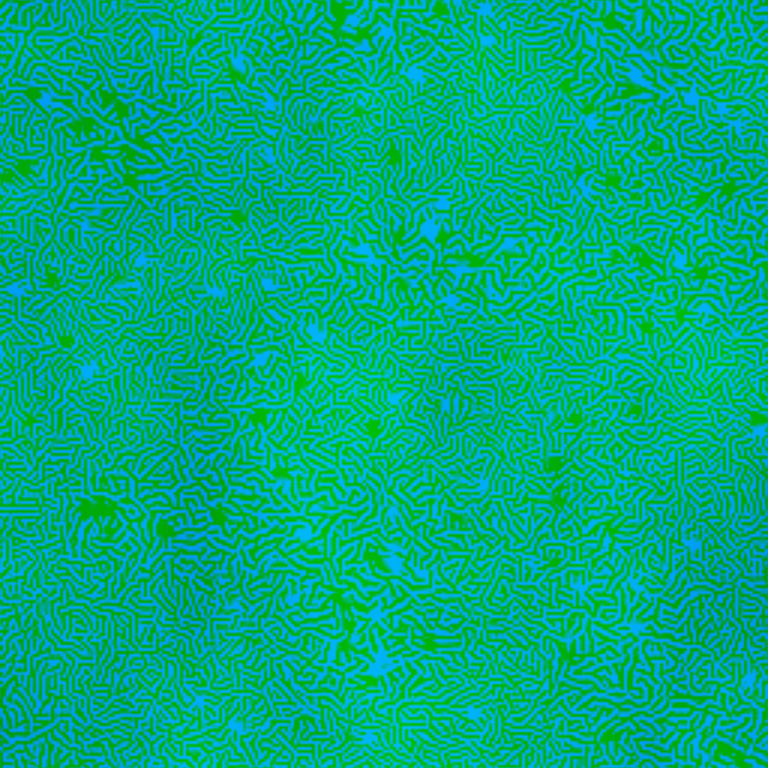
Write a WebGL 1 fragment shader that draws this texture.

```glsl
precision highp float;
// Fine labyrinth of green and blue stripes over soft light and dark clouds.
// Randomly turned wave packets are summed per grid cell, reduced to their
// phase (phasor noise), then blended bilinearly between the cells.

uniform vec2 u_resolution;

const float GRID_CELLS = 256.0;     // samples across the canvas
const float PACKET_SPACING = 3.8;   // grid cells between wave packets
const float PACKET_FALLOFF = 3.2;
const float COARSE_FREQUENCY = 0.35; // cycles per grid cell
const float FINE_FREQUENCY = 0.44;
const float CALM_FREQUENCY = 0.07;
const float CALM_SHARE = 0.025;     // share of packets that form flat spots
const float STRIPE_GAIN = 1.5;
const float SHARPNESS = 1.3;        // contrast added after the blend
const float BLUE_LOW = 0.03;
const float BLUE_HIGH = 0.97;
const float GREEN_MEAN = 0.668;
const float CLOUD_STRENGTH = 0.24;
const float TAU = 6.2831853;

vec4 hash4(vec2 p) {
  vec4 q = fract(p.xyxy * vec4(0.1031, 0.1030, 0.0973, 0.1099));
  q += dot(q, q.wzxy + 33.33);
  return fract((q.xxyz + q.yzzw) * q.zywx);
}

float valueNoise(vec2 p) {
  vec2 cell = floor(p);
  vec2 t = fract(p);
  t = t * t * (3.0 - 2.0 * t);
  float bottom = mix(hash4(cell).x, hash4(cell + vec2(1.0, 0.0)).x, t.x);
  float top = mix(hash4(cell + vec2(0.0, 1.0)).x, hash4(cell + 1.0).x, t.x);
  return mix(bottom, top, t.y);
}

float cloudNoise(vec2 p) {
  float sum = 0.0;
  float weight = 0.5;
  for (int octave = 0; octave < 5; octave++) {
    sum += weight * valueNoise(p);
    p = p * 2.03 + 17.3;
    weight *= 0.55;
  }
  return sum / 1.055;
}

// Complex wave of one packet: stripes along one of eight directions
vec2 wavePacket(vec2 cell, vec2 p) {
  vec4 random = hash4(cell + 41.0);
  vec2 offset = p - cell - 0.15 - 0.7 * random.xy;
  float turn = valueNoise(cell * 0.25 + 90.0) * 2.0
             + 0.75 * hash4(cell + 207.0).x;
  float angle = floor(8.0 * fract(turn)) * TAU / 16.0;
  float region = valueNoise(cell * 0.09 + 60.0);
  float calmArea = smoothstep(0.72, 0.97, region);
  float calm = step(1.0 - CALM_SHARE - 0.12 * calmArea, random.w);
  float frequency = mix(FINE_FREQUENCY, COARSE_FREQUENCY,
                        smoothstep(0.3, 0.9, region));
  frequency = mix(frequency, CALM_FREQUENCY, calm);
  float along = dot(offset, vec2(cos(angle), sin(angle))) * PACKET_SPACING;
  float phase = TAU * (frequency * along + random.z);
  float envelope = exp(-PACKET_FALLOFF * dot(offset, offset));
  return envelope * vec2(cos(phase), sin(phase));
}

// Stripe value from 0 (green) to 1 (blue) at one grid point
float labyrinth(vec2 gridPoint) {
  vec2 p = gridPoint / PACKET_SPACING;
  vec2 home = floor(p);
  vec2 wave = vec2(0.0);
  for (int j = -1; j <= 1; j++) {
    for (int i = -1; i <= 1; i++) {
      wave += wavePacket(home + vec2(float(i), float(j)), p);
    }
  }
  float stripe = wave.y / (length(wave) + 0.0001);
  return clamp(0.5 + 0.5 * STRIPE_GAIN * stripe, 0.0, 1.0);
}

void main() {
  vec2 uv = gl_FragCoord.xy / min(u_resolution.x, u_resolution.y);

  // Bilinear blend of the four nearest grid points
  vec2 gridPosition = uv * GRID_CELLS - 0.5;
  vec2 corner = floor(gridPosition);
  vec2 t = gridPosition - corner;
  float stripe = 0.0;
  for (int j = 0; j < 2; j++) {
    for (int i = 0; i < 2; i++) {
      vec2 side = vec2(float(i), float(j));
      vec2 weight = mix(1.0 - t, t, side);
      stripe += weight.x * weight.y * labyrinth(corner + side + 300.0);
    }
  }
  stripe = clamp(0.5 + SHARPNESS * (stripe - 0.5), 0.0, 1.0);

  // Clouds only vary the green channel
  float cloud = cloudNoise(uv * vec2(4.5, 3.5) + 8.0) - 0.5;
  float green = GREEN_MEAN + CLOUD_STRENGTH * cloud - 0.015 * stripe;
  gl_FragColor = vec4(0.0, green, mix(BLUE_LOW, BLUE_HIGH, stripe), 1.0);
}
```
